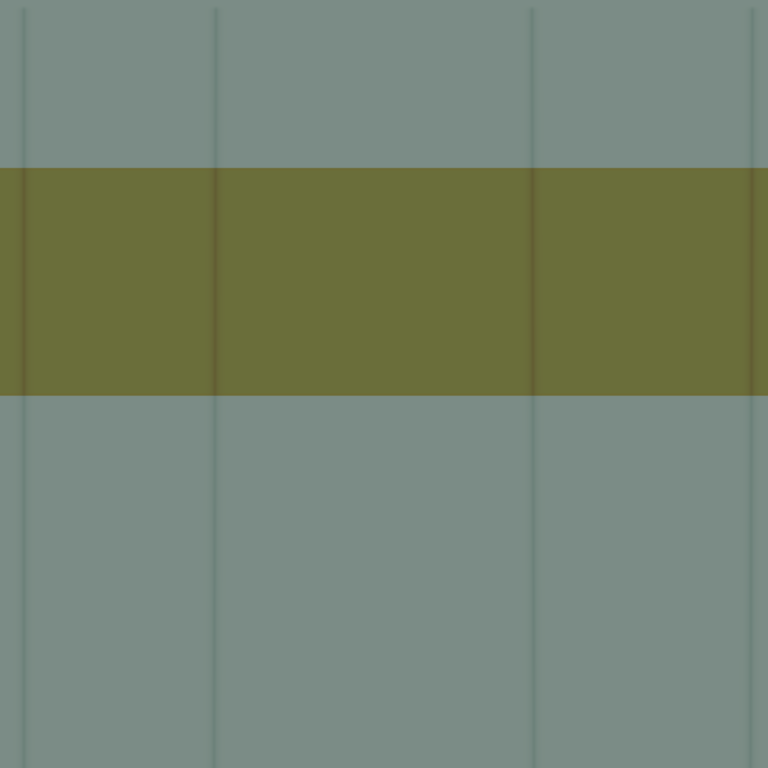
A WebGL 2 fragment shader for this background:

```glsl
#version 300 es
precision highp float;
// A muted grey-green wall crossed by one wide olive band.
// Four faint, slightly leaning vertical seams darken both colours;
// each seam is a thin core inside a soft gaussian shadow.

#define BAND_BOTTOM 0.4847
#define BAND_TOP 0.7813
#define EDGE_WIDTH 0.0016
#define SEAM_CORE 0.0025
#define SEAM_SHADOW 0.0075
#define SEAM_END 0.990

uniform vec2 u_resolution;
out vec4 outColor;

const vec3 WALL = vec3(0.484, 0.550, 0.524);
const vec3 OLIVE = vec3(0.416, 0.431, 0.229);
const vec3 BAND_RIM = vec3(0.435, 0.405, 0.190);
const vec3 WALL_SEAM = vec3(0.415, 0.500, 0.470);
const vec3 OLIVE_SEAM = vec3(0.380, 0.355, 0.195);

// Seam positions at mid height, and their sideways lean over the full height
const vec4 SEAM_X = vec4(0.0312, 0.2800, 0.6940, 0.9785);
const vec4 SEAM_LEAN = vec4(0.0000, 0.0026, -0.0026, 0.0026);

float gaussian(float d, float width) {
    return exp(-d * d / (width * width));
}

// Combined strength of all seams
float seams(vec2 uv) {
    float strength = 0.0;
    for (int i = 0; i < 4; i++) {
        float d = uv.x - SEAM_X[i] - SEAM_LEAN[i] * (uv.y - 0.5);
        float line = 0.45 * gaussian(d, SEAM_CORE) + 0.40 * gaussian(d, SEAM_SHADOW);
        strength = max(strength, line);
    }
    return strength * (1.0 - smoothstep(SEAM_END - 0.004, SEAM_END + 0.004, uv.y));
}

void main() {
    vec2 uv = gl_FragCoord.xy / u_resolution;
    float pixel = 1.0 / u_resolution.y;

    // Band with smoothed edges
    float inside = min(uv.y - BAND_BOTTOM, BAND_TOP - uv.y);
    float band = smoothstep(-pixel, pixel, inside);
    float rim = 0.6 * gaussian(inside - EDGE_WIDTH, EDGE_WIDTH);
    vec3 olive = mix(OLIVE, BAND_RIM, rim);

    // Seams tint the wall and the band separately
    float seam = seams(uv);
    vec3 wall = mix(WALL, WALL_SEAM, seam);
    olive = mix(olive, OLIVE_SEAM, seam);

    outColor = vec4(mix(wall, olive, band), 1.0);
}
```
